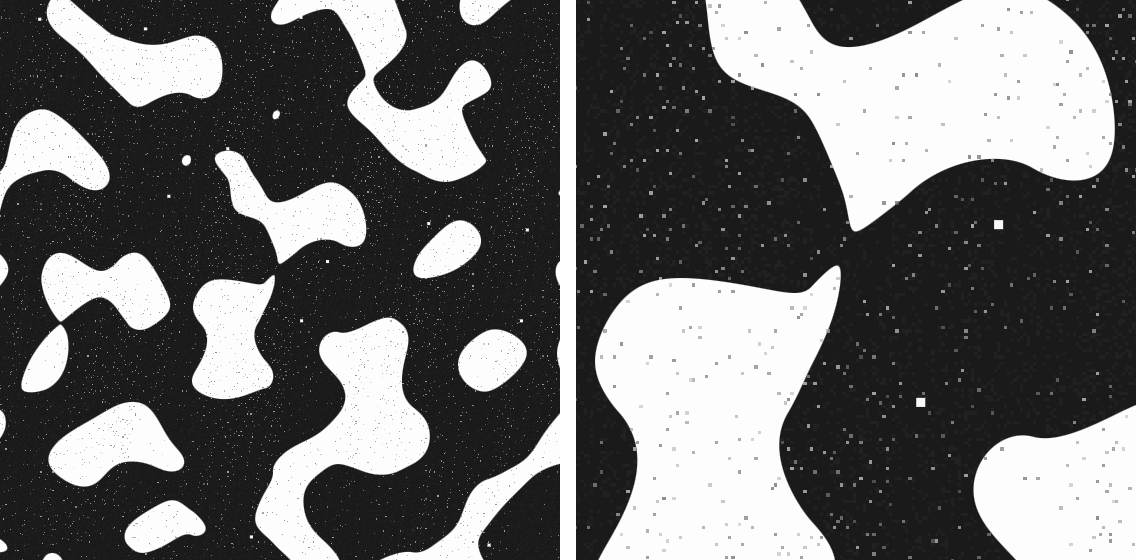
Left: the whole. Right: its middle third, enlarged.
Write a Shadertoy shader that draws this pattern.

```glsl
// Cowhide-like white blobs on charcoal, cut from smooth gradient noise.
// A fine cell grain tints the ground, sparse specks dust both tones,
// and a few tiny white squares are scattered on a jittered grid.

float hash(vec2 p) {
    return fract(sin(dot(p, vec2(12.9898, 78.233))) * 43758.5453);
}

// Dot product of the random unit gradient at a lattice corner
float cornerSlope(vec2 corner, vec2 offset) {
    float angle = 6.28319 * hash(corner);
    return dot(vec2(cos(angle), sin(angle)), offset);
}

float gradientNoise(vec2 p) {
    vec2 i = floor(p), f = p - i;
    vec2 u = f * f * (3.0 - 2.0 * f);
    vec2 e = vec2(1.0, 0.0);
    float low = mix(cornerSlope(i, f), cornerSlope(i + e, f - e), u.x);
    float high = mix(cornerSlope(i + e.yx, f - e.yx), cornerSlope(i + 1.0, f - 1.0), u.x);
    return mix(low, high, u.y);
}

// Coverage of small squares, at most one per grid cell
float squares(vec2 uv, float pixel) {
    vec2 cell = floor(uv * 6.0);
    vec2 jitter = vec2(hash(cell + 31.7), hash(cell + 57.3));
    vec2 center = (cell + 0.1 + 0.8 * jitter) / 6.0;
    vec2 d = abs(uv - center) - 0.0027;
    float present = step(hash(cell + 83.1), 0.36);
    return present * clamp(0.5 - max(d.x, d.y) / pixel, 0.0, 1.0);
}

void mainImage(out vec4 fragColor, in vec2 fragCoord) {
    vec2 uv = fragCoord / iResolution.y;
    float pixel = 1.0 / iResolution.y;

    // Blob mask with a one-pixel edge
    float field = gradientNoise(uv * 7.6 + vec2(13.4, 27.8)) - 0.1;
    float blob = clamp(field / max(fwidth(field), 1e-4) + 0.5, 0.0, 1.0);

    // Fine grain and sparse specks
    vec2 grain = floor(uv * 512.0);
    float speck = hash(grain + 5.3);
    float strength = hash(grain + 91.9);
    float ground = mix(0.10, 0.13, step(0.84, hash(grain + 43.6)));
    ground = mix(ground, 0.3 + 0.35 * strength, step(speck, 0.012));
    float white = mix(0.992, 0.55 + 0.3 * strength, step(speck, 0.014));

    float tone = mix(ground, white, blob);
    tone = mix(tone, 0.97, squares(uv, pixel));
    fragColor = vec4(vec3(tone), 1.0);
}
```
